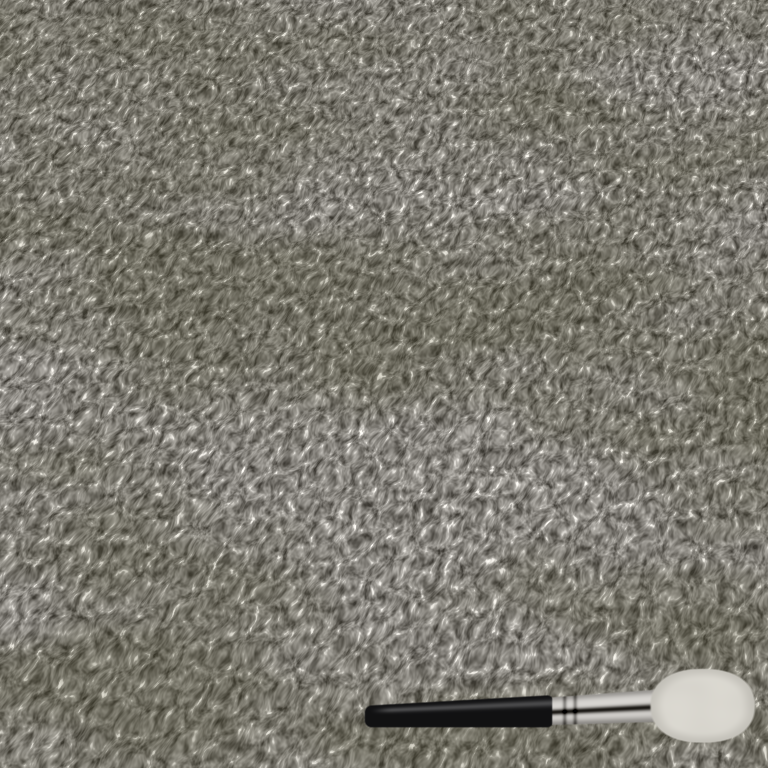
This texture is drawn by a WebGL 2 fragment shader. Its source:

```glsl
#version 300 es
precision highp float;
// Grey-olive cut-pile carpet with brushed patches and a cosmetic brush lying on it.

uniform vec2 u_resolution;
out vec4 fragColor;

const vec3 PILE_TINT_DARK = vec3(0.012, 0.003, -0.046);
const vec3 PILE_TINT_LIGHT = vec3(0.012, 0.0, -0.024);
const vec3 HANDLE_BLACK = vec3(0.065, 0.065, 0.07);
const vec3 HEAD_CREAM = vec3(0.85, 0.84, 0.81);

// Unit gradient picked by an integer hash of the lattice cell
vec2 cellGradient(vec2 cell) {
    uvec2 k = uvec2(ivec2(cell));
    uint h = k.x * 1597334677u ^ k.y * 3812015801u;
    h = (h ^ (h >> 15u)) * 2246822519u;
    h ^= h >> 13u;
    float angle = float(h & 65535u) / 65536.0 * 6.28318;
    return vec2(cos(angle), sin(angle));
}

float gradientNoise(vec2 p) {
    vec2 i = floor(p), f = p - i;
    vec2 w = f * f * f * (f * (f * 6.0 - 15.0) + 10.0);
    vec2 e = vec2(1.0, 0.0);
    float a = dot(cellGradient(i), f);
    float b = dot(cellGradient(i + e.xy), f - e.xy);
    float c = dot(cellGradient(i + e.yx), f - e.yx);
    float d = dot(cellGradient(i + e.xx), f - e.xx);
    return mix(mix(a, b, w.x), mix(c, d, w.x), w.y);
}

float fractalNoise(vec2 p, int octaves, float gain) {
    float sum = 0.0, amplitude = 1.0;
    for (int i = 0; i < octaves; i++) {
        sum += amplitude * gradientNoise(p);
        p = mat2(1.8, 0.5, -0.5, 1.8) * p + 17.3;
        amplitude *= gain;
    }
    return sum;
}

float softBand(float x, float centre, float halfWidth) {
    float d = (x - centre) / halfWidth;
    return exp(-d * d);
}

// Brushed direction of the pile: 0 = dark lay, 1 = light lay
float pileLay(vec2 uv) {
    float wobble = 0.09 * fractalNoise(uv * vec2(3.0, 6.0) + 4.0, 3, 0.5);
    float y = uv.y + 0.16 * (uv.x - 0.5) + wobble;
    float lay = 0.58 + 0.75 * fractalNoise(uv * vec2(2.6, 6.5) + 9.0, 3, 0.55);
    lay -= 0.55 * softBand(y, 0.59, 0.09) * smoothstep(0.08, 0.25, uv.x);
    lay -= 0.4 * softBand(y, 0.85, 0.09) * smoothstep(0.55, 0.2, uv.x);
    lay -= 0.3 * softBand(y, 0.06, 0.07);
    lay += 0.25 * softBand(y, 0.36, 0.12);
    return smoothstep(0.0, 1.0, lay);
}

vec3 carpet(vec2 uv) {
    float lay = pileLay(uv);
    // Tufts shrink towards the far (upper) edge and lean slightly right
    vec2 ground = vec2((uv.x - 0.5) * mix(0.88, 1.15, uv.y),
                       uv.y * (0.85 + 0.3 * uv.y));
    ground.x -= 0.3 * ground.y;
    vec2 bend = vec2(gradientNoise(ground * 38.0), gradientNoise(ground * 38.0 + 50.0));
    vec2 tuft = ground * vec2(98.0, 66.0) + 0.7 * bend;
    float grain = fractalNoise(tuft, 3, 0.6);
    float clumps = gradientNoise(ground * vec2(34.0, 27.0) + 31.0);
    float tone = mix(0.435, 0.52, lay);
    tone += grain * mix(0.27, 0.37, lay) + 0.07 * clumps;
    tone += 0.16 * smoothstep(0.38, 0.75, grain);
    tone = max(tone, 0.22);
    return vec3(tone) + mix(PILE_TINT_DARK, PILE_TINT_LIGHT, lay);
}

// Rod along x: returns signed distance, position along, position across (-1..1)
vec3 taperedRod(vec2 p, vec2 start, vec2 end, vec2 radii, float rounding) {
    float along = (p.x - start.x) / (end.x - start.x);
    float t = clamp(along, 0.0, 1.0);
    float radius = mix(radii.x, radii.y, t);
    float dy = p.y - mix(start.y, end.y, t);
    float dx = abs(p.x - 0.5 * (start.x + end.x)) - 0.5 * (end.x - start.x);
    vec2 q = vec2(dx, abs(dy) - radius) + rounding;
    float dist = length(max(q, 0.0)) + min(max(q.x, q.y), 0.0) - rounding;
    return vec3(dist, along, dy / radius);
}

float coverage(float dist, float blur) {
    return smoothstep(blur, -blur, dist);
}

vec3 drawBrush(vec3 base, vec2 uv, float blur) {
    // Glossy black handle
    vec3 rod = taperedRod(uv, vec2(0.475, 0.067), vec2(0.721, 0.074), vec2(0.014, 0.021), 0.009);
    vec3 handle = HANDLE_BLACK + 0.22 * softBand(rod.z, 0.5, 0.22) * smoothstep(0.02, 0.15, rod.y);
    vec3 col = mix(base, handle, coverage(rod.x, blur));

    // Polished metal ferrule with a dark reflection and two engraved rings
    rod = taperedRod(uv, vec2(0.719, 0.074), vec2(0.855, 0.081), vec2(0.018, 0.021), 0.001);
    float metal = 0.84 - 0.74 * softBand(rod.z, -0.08, 0.2) - 0.3 * softBand(rod.z, -1.0, 0.35);
    metal -= 0.25 * softBand(rod.z, 1.0, 0.3);
    metal -= 0.3 * (softBand(rod.y, 0.12, 0.02) + softBand(rod.y, 0.22, 0.02));
    col = mix(col, vec3(metal) + vec3(0.01, 0.0, -0.015), coverage(rod.x, blur));

    // Soft egg-shaped head
    vec2 q = abs(uv - vec2(0.915, 0.081)) / vec2(0.068, 0.048);
    float r = pow(pow(q.x, 2.3) + pow(q.y, 2.3), 1.0 / 2.3);
    vec3 head = HEAD_CREAM - 0.08 * smoothstep(0.7, 1.0, r);
    head += 0.025 * gradientNoise(uv * vec2(20.0, 34.0));
    return mix(col, head, coverage((r - 1.0) * 0.05, blur));
}

void main() {
    vec2 uv = gl_FragCoord.xy / u_resolution;
    float blur = max(0.0015, 0.8 / u_resolution.y);
    fragColor = vec4(clamp(drawBrush(carpet(uv), uv, blur), 0.0, 1.0), 1.0);
}
```
